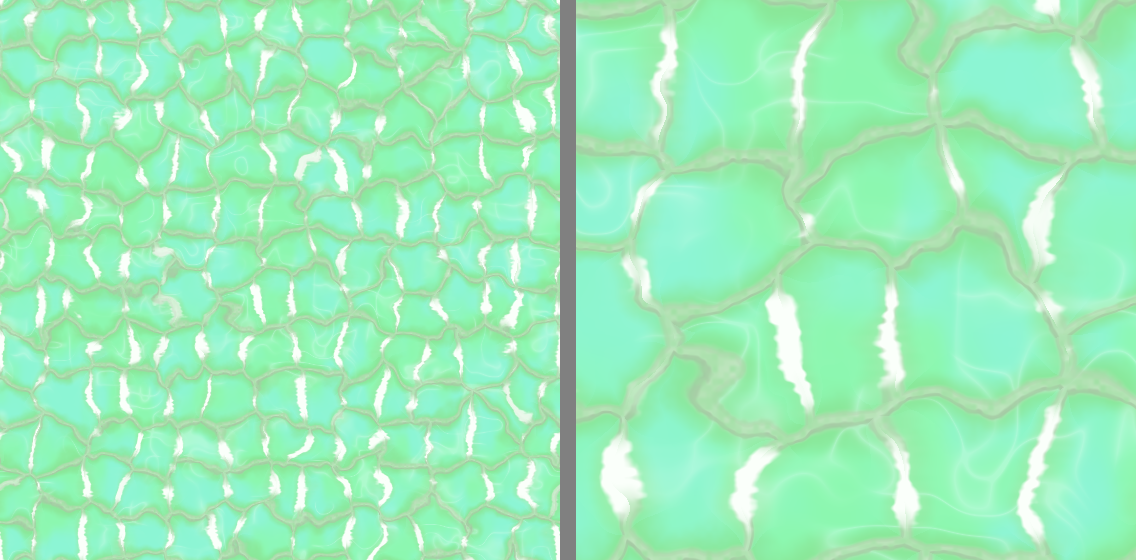
Left: the whole. Right: its middle third, enlarged.
A WebGL 2 fragment shader for this texture:

```glsl
#version 300 es
precision highp float;
// Seamless mint-green glassy scales with pale seams and white vertical glints.

#define GRID vec2(13.0, 12.0)
#define JITTER vec2(0.82, 0.64)
#define WARP 0.36
#define FINE_WARP 0.09
#define GLINT_WIDTH 0.088
#define SEAM_WIDTH 0.055
#define HALO_WIDTH 0.27
#define STREAK_STRENGTH 0.50
#define GLOW_STRENGTH 0.42

uniform vec2 u_resolution;
out vec4 fragColor;

float hash(vec2 p) {
    return fract(sin(dot(p, vec2(127.1, 311.7))) * 43758.5453);
}

vec2 hash2(vec2 p) {
    return vec2(hash(p), hash(p + vec2(37.3, 17.9)));
}

// Value noise that wraps after a whole number of lattice steps
float noise(vec2 p, vec2 period) {
    vec2 i = floor(p), f = fract(p);
    f = f * f * f * (f * (f * 6.0 - 15.0) + 10.0);
    vec2 a = mod(i, period), b = mod(i + 1.0, period);
    return mix(mix(hash(a), hash(vec2(b.x, a.y)), f.x),
               mix(hash(vec2(a.x, b.y)), hash(b), f.x), f.y);
}

// Noise in cell units, with whole-number frequency and a shift for variety
float cellNoise(vec2 p, vec2 frequency, float shift) {
    return noise(p * frequency + shift, GRID * frequency);
}

vec2 cellPoint(vec2 cell) {
    return 0.5 + JITTER * (hash2(mod(cell, GRID)) - 0.5);
}

// Nearest border distance, second border distance, and border normal
vec4 cellBorders(vec2 p) {
    vec2 base = floor(p), f = fract(p);
    vec2 nearCell = vec2(0.0), nearest = vec2(8.0);
    for (int y = -1; y <= 1; y++)
    for (int x = -1; x <= 1; x++) {
        vec2 o = vec2(x, y);
        vec2 r = o + cellPoint(base + o) - f;
        if (dot(r, r) < dot(nearest, nearest)) { nearest = r; nearCell = o; }
    }
    float first = 8.0, second = 8.0;
    vec2 normal = vec2(0.0, 1.0);
    for (int y = -2; y <= 2; y++)
    for (int x = -2; x <= 2; x++) {
        if (x == 0 && y == 0) continue;
        vec2 o = nearCell + vec2(x, y);
        vec2 r = o + cellPoint(base + o) - f;
        vec2 dir = normalize(r - nearest);
        float d = dot(0.5 * (nearest + r), dir);
        if (d < first) { second = first; first = d; normal = dir; }
        else second = min(second, d);
    }
    return vec4(first, second, normal);
}

// Soft creases along the middle level of the noise
float ridge(float n, float sharpness) {
    return pow(1.0 - abs(2.0 * n - 1.0), sharpness);
}

void main() {
    vec2 p = gl_FragCoord.xy / u_resolution * GRID;
    float pixel = GRID.y / u_resolution.y;

    // Bend the cell borders
    vec2 bend = vec2(cellNoise(p, vec2(2.0), 3.0), cellNoise(p, vec2(2.0), 11.0)) - 0.5;
    vec2 fine = vec2(cellNoise(p, vec2(5.0), 5.0), cellNoise(p, vec2(5.0), 17.0)) - 0.5;
    vec4 border = cellBorders(p + WARP * bend + FINE_WARP * fine);
    float grain = cellNoise(p, vec2(7.0, 24.0), 2.0);
    float speck = cellNoise(p, vec2(22.0), 9.0);
    float d = border.x + 0.018 * (speck - 0.5);
    float upright = smoothstep(0.62, 0.93, abs(border.z));

    // Glassy body, from green to cyan
    float tint = 0.6 * cellNoise(p, vec2(1.0), 7.0) + 0.4 * cellNoise(p, vec2(3.0, 2.0), 4.0);
    vec3 color = mix(vec3(0.55, 0.97, 0.69), vec3(0.55, 0.96, 0.83), smoothstep(0.25, 0.75, tint));

    // Green halo around each cell
    float halo = 1.0 - smoothstep(0.04, HALO_WIDTH, d + 0.1 * (tint - 0.5));
    color = mix(color, vec3(0.54, 0.90, 0.59), halo * mix(0.9, 0.65, upright));

    // Pale creases and sideways glow
    vec2 q = p + 0.7 * bend;
    float streak = ridge(cellNoise(q, vec2(2.0, 1.0), 6.0), 8.0)
                 + ridge(cellNoise(q, vec2(1.0, 3.0), 13.0), 9.0);
    streak *= smoothstep(0.35, 0.8, cellNoise(p, vec2(2.0), 21.0));
    color = mix(color, vec3(0.80, 0.99, 0.91), STREAK_STRENGTH * min(streak, 1.0));
    float open = smoothstep(0.04, 0.24, border.y);
    float glow = exp(-d * 10.0) * upright * open * (0.6 + 0.6 * grain);
    color = mix(color, vec3(0.88, 0.99, 0.92), GLOW_STRENGTH * glow);

    // Pale seam with a thin grey outline
    float seam = 1.0 - smoothstep(SEAM_WIDTH - 0.025, SEAM_WIDTH + 0.03, d);
    color = mix(color, mix(vec3(0.66, 0.87, 0.66), vec3(0.79, 0.89, 0.77), speck), 0.8 * seam);
    float outline = 1.0 - smoothstep(0.006, 0.018 + pixel, abs(d - 0.75 * SEAM_WIDTH));
    outline *= 0.3 + 0.7 * smoothstep(-0.2, 0.5, border.w);
    color = mix(color, vec3(0.60, 0.72, 0.59), 0.6 * outline * (0.4 + 0.6 * speck));

    // Frayed white glints on upright seams
    float width = GLINT_WIDTH * (0.45 + 0.8 * cellNoise(p, vec2(1.0), 29.0)) * open;
    width += 0.045 * (grain - 0.5) * open;
    float glint = (1.0 - smoothstep(width - 0.03, width + 0.02 + 0.5 * pixel, d)) * upright * open;
    color = mix(color, vec3(0.98, 1.0, 0.98), glint);

    fragColor = vec4(color, 1.0);
}
```
